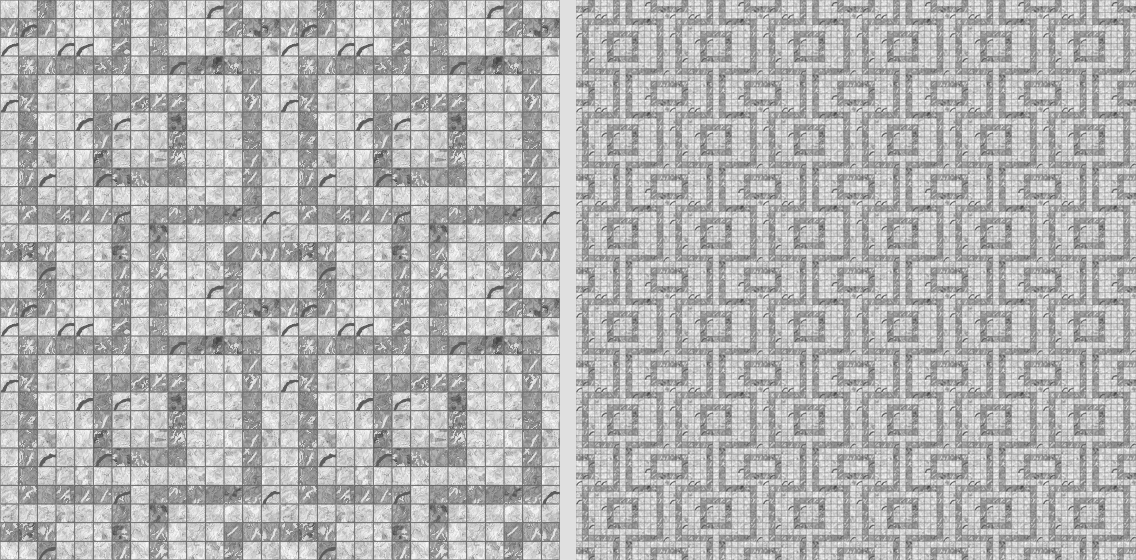
Left: one tile. Right: repeated 3 by 3.
Write a Shadertoy shader that draws this pattern.

```glsl
// Grey stone mosaic: 30 x 30 square tiles, a 15-tile motif repeated twice each way.
// Dark tiles trace nested rectangles joined by twin bars; every tile gets its own
// marbling from noise seeded by its place in the motif, so the canvas wraps.

const float MOTIF = 15.0;

float hash(vec2 p) {
    vec3 q = fract(vec3(p.xyx) * 0.1031);
    q += dot(q, q.yzx + 33.33);
    return fract((q.x + q.y) * q.z);
}

float noise(vec2 p) {
    vec2 i = floor(p), f = fract(p);
    f = f * f * (3.0 - 2.0 * f);
    return mix(mix(hash(i), hash(i + vec2(1, 0)), f.x),
               mix(hash(i + vec2(0, 1)), hash(i + vec2(1, 1)), f.x), f.y);
}

float fbm(vec2 p) {
    float sum = 0.0, amp = 0.57;
    for (int i = 0; i < 3; i++) {
        sum += amp * noise(p);
        p = mat2(1.6, 1.2, -1.2, 1.6) * p + 7.3;
        amp *= 0.5;
    }
    return sum;
}

mat2 rotation(float a) {
    return mat2(cos(a), sin(a), -sin(a), cos(a));
}

// Offset from a centre, wrapped around the motif
vec2 wrapped(vec2 tile, vec2 centre) {
    return mod(tile - centre + 0.5 * MOTIF, MOTIF) - 0.5 * MOTIF;
}

// True on the one-tile-wide border of a rectangle
bool onFrame(vec2 tile, vec2 centre, vec2 halfSize) {
    vec2 d = abs(wrapped(tile, centre)) - halfSize;
    return abs(max(d.x, d.y)) < 0.25;
}

bool isDark(vec2 tile) {
    vec2 middle = vec2(7.0), corner = vec2(14.5);
    bool outer = onFrame(tile, middle, vec2(6, 4)) && tile.x != 7.0;
    bool inner = onFrame(tile, middle, vec2(2));
    bool small = onFrame(tile, corner, vec2(2.5, 1.5));
    bool bars = abs(tile.x - 7.0) == 1.0 && abs(wrapped(tile, corner).y) < 2.75;
    return outer || inner || small || bars;
}

float stone(vec2 tile, vec2 f, bool dark) {
    float seed = hash(tile + 3.7), kind = hash(tile + 51.3);
    vec2 q = f + 40.0 * vec2(seed, hash(tile + 23.1));
    vec2 warp = q + 0.5 * vec2(fbm(q * 3.0), fbm(q * 3.0 + 17.0));
    vec2 brushed = rotation(0.6 + 1.2 * seed) * warp;

    // Soft plates, brushed grain and thin cracks
    float plates = smoothstep(0.25, 0.75, noise(warp * 3.0)) - 0.5;
    float grain = noise(brushed * vec2(8, 22)) - 0.5;
    float crack = 1.0 - smoothstep(0.0, 0.035, abs(fbm(q * 2.0 + 5.0) - 0.5));
    crack *= smoothstep(0.4, 0.6, noise(q * 2.5 + 31.0));
    float tone = dark ? 0.585 + 0.07 * plates + 0.2 * grain - 0.08 * crack
                      : 0.835 + 0.10 * plates + 0.2 * grain - 0.15 * crack;
    tone += 0.05 * (seed - 0.5);

    // Pale mineral flecks, strongest in dark tiles
    float fleck = smoothstep(0.58, 0.72, noise(brushed * vec2(5, 15) + 11.0));
    fleck *= smoothstep(0.48, 0.68, noise(q * 2.0 + 9.0));
    tone = mix(tone, 0.92, fleck * (dark ? 0.8 : 0.35));

    // Slanted pale streak in some tiles
    vec2 s = rotation(0.5 + 0.7 * seed) * (f - 0.5 - 0.3 * (seed - 0.5));
    float wobble = 0.16 * (fbm(q * 4.0) - 0.5);
    float streak = 1.0 - smoothstep(0.03, 0.08, abs(s.y + wobble));
    streak *= 1.0 - smoothstep(0.25, 0.5, abs(s.x));
    tone = mix(tone, 0.93, streak * step(0.6, kind) * (dark ? 0.85 : 0.4));

    // Rare dark curl, and smudges in a few others
    float curl = abs(length(f - vec2(0.9, 1.15)) - 0.75 + wobble);
    tone = mix(tone, 0.36, (1.0 - smoothstep(0.05, 0.11, curl)) * step(kind, 0.05));
    float smudge = smoothstep(0.55, 0.75, noise(q * 4.0 + 71.0));
    tone -= 0.17 * smudge * step(0.05, kind) * step(kind, 0.18);
    return tone;
}

void mainImage(out vec4 fragColor, in vec2 fragCoord) {
    vec2 uv = fragCoord / iResolution.xy;
    vec2 p = vec2(uv.x, 1.0 - uv.y) * 2.0 * MOTIF;
    vec2 tile = mod(floor(p), MOTIF), f = fract(p);
    float tone = stone(tile, f, isDark(tile));

    // Thin grout lines, smoothed over one pixel
    vec2 edge = 0.5 - abs(f - 0.5);
    vec2 pixel = 2.0 * MOTIF / iResolution.xy;
    vec2 grout = clamp((0.026 - edge) / pixel + 0.5, 0.0, 1.0);
    tone = mix(tone, 0.38, max(grout.x, grout.y));

    fragColor = vec4(vec3(clamp(tone, 0.0, 0.97)), 1.0);
}
```
